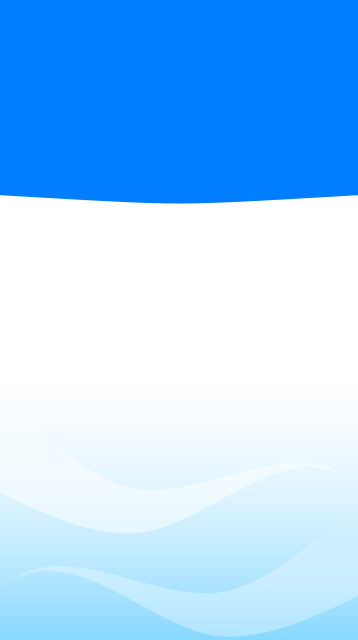
Write a WebGL 2 fragment shader that draws this background.

```glsl
#version 300 es
precision highp float;
// A flat blue header with a shallow curved base above a white-to-sky gradient,
// crossed by two translucent ribbons. Each ribbon lies between two curves made
// of cubic Hermite spans; the lower ribbon is the upper one mirrored and shifted.

#define HEADER_BASE 0.682
#define HEADER_SLOPE 0.0344
#define HEADER_ROUNDING 0.14
#define SKY_START 0.44
#define SKY_POWER 1.75
#define UPPER_OPACITY 0.50
#define LOWER_OPACITY 0.33
#define LOWER_SHIFT 0.1615

uniform vec2 u_resolution;
out vec4 fragColor;

const vec3 HEADER_BLUE = vec3(0.0, 0.494, 1.0);
const vec3 SKY_BLUE = vec3(0.53, 0.845, 1.0);
const vec3 WHITE = vec3(1.0);

// Antialiased step: 1 where the height difference is positive.
float coverage(float difference) {
    return clamp(difference * u_resolution.y + 0.5, 0.0, 1.0);
}

// Cubic span between two knots, each given as (x, height, slope).
float span(vec3 a, vec3 b, float x) {
    float width = b.x - a.x;
    float t = clamp((x - a.x) / width, 0.0, 1.0);
    float s = 1.0 - t;
    float rise = t * t * (3.0 - 2.0 * t);
    return mix(a.y, b.y, rise) + width * t * s * (a.z * s - b.z * t);
}

// Smooth curve through four knots.
float curve(vec3 a, vec3 b, vec3 c, vec3 d, float x) {
    return x < b.x ? span(a, b, x) : x < c.x ? span(b, c, x) : span(c, d, x);
}

// Ribbon mask, fading out toward its high open end.
float ribbon(vec2 p) {
    vec3 tip = vec3(1.0, 0.2448, -0.39);
    float top = curve(vec3(0.0, 0.3776, -0.50), vec3(0.4206, 0.2344, 0.0),
                      vec3(0.8411, 0.2773, 0.0), tip, p.x);
    float bottom = curve(vec3(0.0, 0.2305, -0.279), vec3(0.362, 0.1667, 0.0),
                         vec3(0.8645, 0.2695, 0.0), tip, p.x);
    float fade = 1.0 - smoothstep(0.245, 0.375, p.y);
    return coverage(top - p.y) * coverage(p.y - bottom) * fade;
}

void main() {
    vec2 p = gl_FragCoord.xy / u_resolution;

    // Sky gradient, deepest at the foot
    float depth = clamp(1.0 - p.y / SKY_START, 0.0, 1.0);
    vec3 color = mix(WHITE, SKY_BLUE, pow(depth, SKY_POWER));

    // Ribbons
    vec2 mirrored = vec2(1.0 - p.x, p.y + LOWER_SHIFT);
    color = mix(color, WHITE, UPPER_OPACITY * ribbon(p));
    color = mix(color, WHITE, LOWER_OPACITY * ribbon(mirrored));

    // Header with a rounded, nearly straight-sided base
    float bow = length(vec2(p.x - 0.5, HEADER_ROUNDING)) - HEADER_ROUNDING;
    float base = HEADER_BASE + HEADER_SLOPE * bow;
    color = mix(color, HEADER_BLUE, coverage(p.y - base));

    fragColor = vec4(color, 1.0);
}
```
